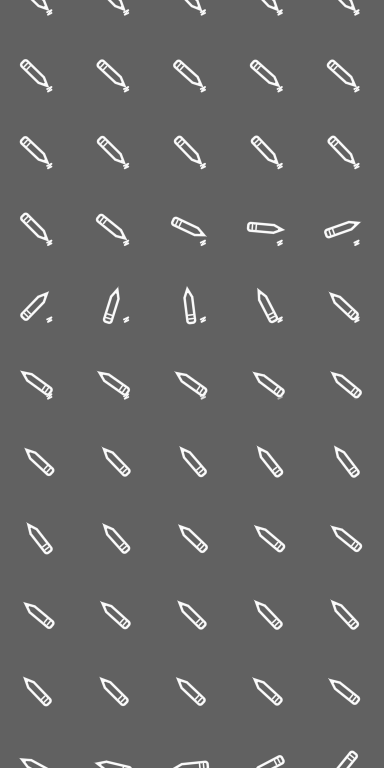
Write a Shadertoy shader that draws this pattern.

```glsl
// A grid of outlined pencils on grey, five across and ten rows down, read as animation frames:
// each pencil writes a scribble, flips over, rubs it out and flips again.
// Distance functions draw one cell; the frame number sets its angle, shift and scribble.

float segment(vec2 p, vec2 a, vec2 b) {
    vec2 ab = b - a;
    return length(p - a - ab * clamp(dot(p - a, ab) / dot(ab, ab), 0.0, 1.0));
}

float roundBox(vec2 p, vec2 halfSize, float radius) {
    vec2 d = abs(p) - halfSize + radius;
    return length(max(d, 0.0)) + min(max(d.x, d.y), 0.0) - radius;
}

// Pencil along x, with its point at the positive end
float pencil(vec2 p) {
    float body = roundBox(p - vec2(0.033, 0.0), vec2(0.267, 0.05), 0.032);
    float cone = dot(vec2(p.x - 0.21, abs(p.y)), vec2(0.414, 0.910));
    float shape = max(body, cone);
    float outline = abs(shape) - 0.016;
    float bands = min(abs(p.x + 0.13), abs(p.x + 0.18)) - 0.010;
    float lead = max(shape, 0.155 - p.x);
    return min(min(outline, max(bands, shape)), lead);
}

// Small slanted zigzag left by the point
float scribble(vec2 p) {
    float d = segment(p, vec2(-0.028, -0.004), vec2(0.026, -0.030));
    d = min(d, segment(p, vec2(0.026, -0.030), vec2(-0.018, 0.028)));
    d = min(d, segment(p, vec2(-0.018, 0.028), vec2(0.026, 0.006)));
    return d - 0.012;
}

// Angle of the point in degrees, clockwise from the right
float pencilAngle(float frame) {
    float angle = 44.0 - 180.0 * smoothstep(15.0, 25.0, frame)
                       - 180.0 * smoothstep(48.0, 59.5, frame);
    float writing = 2.5 * sin(frame * 0.6) * (1.0 - step(16.0, frame));
    float t = frame - 34.5;
    float rubbing = 9.0 * cos(t * (t < 0.0 ? 0.38 : 0.65)) * exp(-0.12 * max(t, 0.0));
    return angle + writing + rubbing * step(24.0, frame);
}

vec2 pencilShift(float frame) {
    return -vec2(0.035, 0.028) * (1.0 - smoothstep(25.0, 30.0, frame))
           - vec2(0.028, 0.010) * smoothstep(38.0, 46.0, frame);
}

void mainImage(out vec4 fragColor, in vec2 fragCoord) {
    // Cells count from the top; the first and last rows are cut in half
    vec2 grid = fragCoord / iResolution.xy * vec2(5.0, 10.0);
    grid.y = 10.0 - grid.y;
    vec2 cell = vec2(floor(grid.x), floor(grid.y + 0.5));
    vec2 local = grid - cell - vec2(0.5, 0.0);
    float frame = cell.x + 5.0 * cell.y;

    // Turn the cell to the pencil's axis
    float angle = radians(pencilAngle(frame));
    vec2 axis = vec2(cos(angle), sin(angle));
    vec2 p = local - pencilShift(frame);
    p = vec2(dot(p, axis), dot(p, vec2(-axis.y, axis.x)));

    // Smooth coverage of the pencil and the fading scribble
    float edge = 3.5 / iResolution.x;
    float ink = smoothstep(edge, -edge, pencil(p));
    float mark = smoothstep(edge, -edge, scribble(local - vec2(0.143, 0.163)));
    ink = max(ink, mark * (1.0 - smoothstep(26.0, 30.0, frame)));

    fragColor = vec4(mix(vec3(0.38), vec3(0.98), ink), 1.0);
}
```
